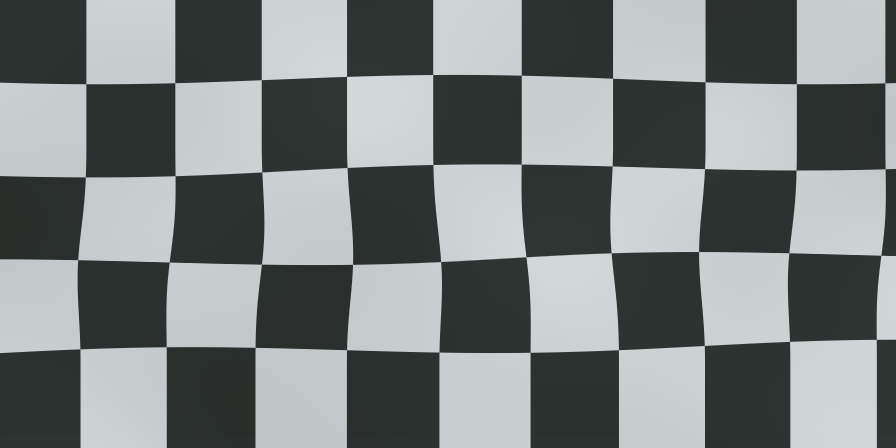
A WebGL 1 fragment shader for this pattern:

```glsl
precision highp float;

uniform vec2 u_resolution;

const vec2 CELLS_PER_HEIGHT = vec2(5.046, 4.987);
const vec2 GRID_OFFSET = vec2(0.067, -0.065);

const vec3 DARK_SHADE = vec3(0.16, 0.18, 0.17);
const vec3 DARK_LIT = vec3(0.18, 0.21, 0.20);
const vec3 LIGHT_SHADE = vec3(0.755, 0.775, 0.785);
const vec3 LIGHT_LIT = vec3(0.825, 0.845, 0.855);

// Cloth displacement in cells: waves whose phase slides from row to row
vec2 clothSway(vec2 grid, float amplitude) {
  float slide = 4.8 * smoothstep(0.9, 3.3, grid.y);
  float waveX = cos(0.8 * (grid.x - 6.4 + slide));
  float waveY = cos(0.78 * (grid.x - 10.0 + slide));
  float tilt = 0.0104 * (grid.x - 5.0) * (1.0 - smoothstep(2.8, 4.0, grid.y));
  return vec2(amplitude * waveX - 0.007, amplitude * waveY + tilt + 0.036);
}

// Signed distance to the nearest cell edge, positive in even cells
vec2 stripeDistance(vec2 grid) {
  return abs(mod(grid - 0.5, 2.0) - 1.0) - 0.5;
}

// Antialiased checker: 1 where column + row is odd
float checker(vec2 grid, vec2 pixel) {
  vec2 side = clamp(2.0 * stripeDistance(grid) / pixel, -1.0, 1.0);
  return 0.5 - 0.5 * side.x * side.y;
}

// Soft light across the folds, from 0 to 1
float foldLight(vec2 p, vec2 grid) {
  float broad = cos(2.4 * (p.x + 1.5 * p.y - 2.1));
  float narrow = sin(7.0 * p.x - 4.0 * p.y + 1.2 * sin(5.0 * p.y));
  float ripple = sin(1.6 * grid.x + 2.1 * grid.y);
  return clamp(0.47 + 0.28 * broad + 0.17 * narrow + 0.1 * ripple, 0.0, 1.0);
}

// Thin stitched line, fading in and out along its length
float hem(vec2 p, float height, float width) {
  float line = 1.0 - smoothstep(0.0, width, abs(p.y - height));
  return line * (0.5 + 0.5 * cos(9.0 * p.x));
}

void main() {
  vec2 p = gl_FragCoord.xy / u_resolution.y;
  vec2 grid = p * CELLS_PER_HEIGHT + GRID_OFFSET;
  grid -= clothSway(grid, 0.052);

  // The first row and column run on to the canvas border
  vec2 cells = max(grid, vec2(0.5));
  vec2 pixel = CELLS_PER_HEIGHT / u_resolution.y;
  float lightCell = checker(cells, pixel);

  float light = foldLight(p, grid);
  vec3 dark = mix(DARK_SHADE, DARK_LIT, light);
  dark += 0.015 * hem(p, 0.021, 0.004);
  vec3 pale = mix(LIGHT_SHADE, LIGHT_LIT, light);

  gl_FragColor = vec4(mix(dark, pale, lightCell), 1.0);
}
```
